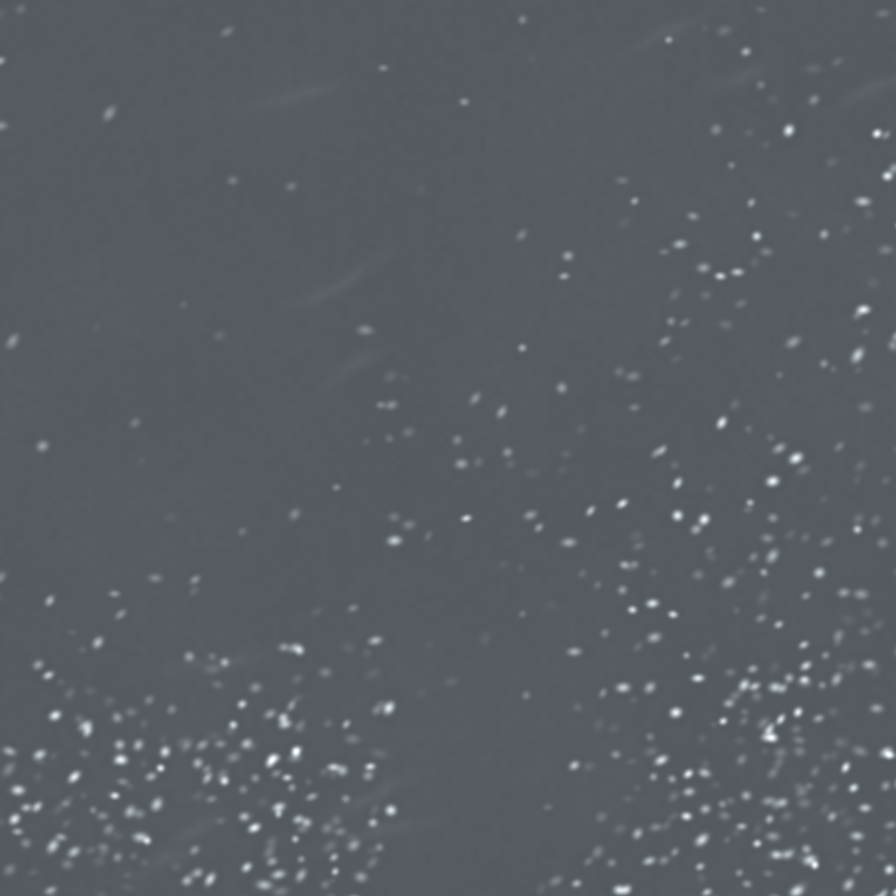
Give the GLSL for this texture, as a Shadertoy shader.

```glsl
// Pale specks drifting in uneven clusters over a slate grey surface with faint streaks.

const vec3 SLATE = vec3(0.337, 0.358, 0.383);
const vec3 SPECK_TINT = vec3(0.99, 1.0, 1.01);
const vec3 STREAK_TINT = vec3(1.0, 1.0, 0.94);

float hash(vec2 p) {
    return fract(sin(dot(p, vec2(127.1, 311.7))) * 43758.5453);
}

vec2 hash2(vec2 p) {
    return vec2(hash(p), hash(p + 57.3));
}

float valueNoise(vec2 p) {
    vec2 i = floor(p);
    vec2 f = fract(p);
    f = f * f * (3.0 - 2.0 * f);
    float low = mix(hash(i), hash(i + vec2(1, 0)), f.x);
    float high = mix(hash(i + vec2(0, 1)), hash(i + vec2(1, 1)), f.x);
    return mix(low, high, f.y);
}

vec2 rotate(vec2 p, float angle) {
    float c = cos(angle), s = sin(angle);
    return vec2(c * p.x + s * p.y, c * p.y - s * p.x);
}

// Chance of a speck: thick at both lower corners, thin up the right side.
float speckDensity(vec2 p) {
    float left = (1.0 - smoothstep(0.10, 0.42, p.y))
               * (1.0 - smoothstep(0.40, 0.48, p.x));
    float rightEdge = mix(0.57, 0.70, p.y);
    float right = smoothstep(rightEdge, rightEdge + 0.12, p.x)
                * mix(0.28, 0.95, 1.0 - smoothstep(0.15, 0.60, p.y))
                * (1.0 - smoothstep(0.88, 1.0, p.y));
    float middle = 0.25 * exp(-dot(p - vec2(0.48, 0.42), p - vec2(0.48, 0.42)) / 0.025);
    float clumps = mix(0.4, 1.3, valueNoise(p * 13.0));
    return (max(max(left, right), middle) + 0.05) * clumps;
}

// Soft oval spot with a slight dark rim.
float speck(vec2 offset, float angle, float radius, float stretch) {
    vec2 q = rotate(offset, angle) / (radius * vec2(stretch, 1.0));
    float r2 = dot(q, q);
    return exp(-r2) - 0.09 * exp(-0.35 * r2) * smoothstep(0.8, 2.5, r2);
}

float speckLayer(vec2 p, float cells, float seed) {
    vec2 home = floor(p * cells);
    float light = 0.0;
    for (int y = -1; y <= 1; y++) {
        for (int x = -1; x <= 1; x++) {
            vec2 cell = home + vec2(x, y);
            vec2 id = cell + seed;
            vec2 center = (cell + hash2(id)) / cells;
            float density = speckDensity(center);
            float present = step(hash(id + 11.7), 0.62 * density);
            float glow = mix(0.05, 0.62, pow(hash(id + 23.1), 2.2));
            glow *= mix(0.5, 1.0, smoothstep(0.05, 0.35, density));
            float radius = mix(0.0036, 0.0054, hash(id + 31.9));
            float stretch = mix(1.0, 1.6, hash(id + 47.5));
            float angle = mix(-0.3, 1.1, hash(id + 71.3));
            light += present * glow * speck(p - center, angle, radius, stretch);
        }
    }
    return light;
}

// A few dim wisps rising gently to the right.
float streaks(vec2 p) {
    float light = 0.0;
    for (int i = 0; i < 11; i++) {
        vec2 id = vec2(float(i), 3.7);
        vec2 center = hash2(id);
        vec2 q = rotate(p - center, mix(0.1, 0.6, hash(id + 5.1)));
        q.y += 0.012 * (valueNoise(q * 30.0 + id) - 0.5);
        q /= vec2(mix(0.025, 0.055, hash(id + 9.3)), 0.008);
        light += 0.035 * exp(-dot(q, q)) * mix(0.5, 1.0, valueNoise(p * 60.0));
    }
    return light;
}

void mainImage(out vec4 fragColor, in vec2 fragCoord) {
    vec2 p = fragCoord / iResolution.xy;

    // Surface with faint mottling
    float mottle = 0.010 * (valueNoise(p * 130.0) - 0.5)
                 + 0.008 * (valueNoise(p * 9.0) - 0.5);
    vec3 color = SLATE + mottle;

    // Wisps and two scatters of specks
    color += STREAK_TINT * streaks(p);
    color += SPECK_TINT * speckLayer(p, 43.0, 0.0);
    color += SPECK_TINT * speckLayer(p, 37.0, 190.0);

    fragColor = vec4(clamp(color, 0.0, 1.0), 1.0);
}
```
